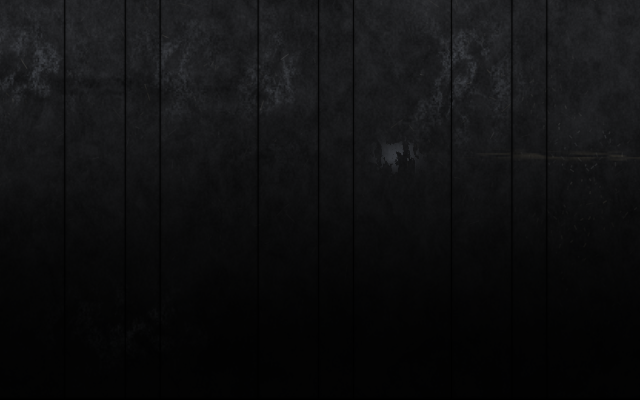
Write a Shadertoy shader that draws this texture.

```glsl
// Dark weathered plank wall, lit from above and fading to black below.
// A wide, narrow, medium plank group repeats across; layered noise makes the
// grime and flaking, and jittered grid segments make the chips and scratches.

const float PERIOD = 0.3021;       // width of one three-plank group
const float FIRST_GROOVE = 0.1012; // left edge of the first full group
const vec2 INNER_GROOVES = vec2(0.0945, 0.1490);
const float GROOVE_HALF = 0.0008;
const float GROOVE_SHADE = 0.0026;
const vec3 TINT = vec3(0.97, 0.99, 1.05);
const vec3 DUST = vec3(0.92, 0.98, 1.07);
const vec3 RUST = vec3(1.10, 0.98, 0.68);
const float FLOOR_LIGHT = 0.010;
const float TOP_LIGHT = 0.112;
const float GRIT = 0.30;

float hash(vec2 p) {
    vec3 a = fract(vec3(p.xyx) * 0.1031);
    a += dot(a, a.yzx + 33.33);
    return fract((a.x + a.y) * a.z);
}

float noise(vec2 p) {
    vec2 i = floor(p), f = fract(p);
    f = f * f * (3.0 - 2.0 * f);
    return mix(mix(hash(i), hash(i + vec2(1, 0)), f.x),
               mix(hash(i + vec2(0, 1)), hash(i + vec2(1, 1)), f.x), f.y);
}

float fbm(vec2 p) {
    float sum = 0.0, amp = 0.5;
    for (int i = 0; i < 5; i++) {
        sum += amp * noise(p);
        p = mat2(1.6, 1.2, -1.2, 1.6) * p + 7.3;
        amp *= 0.55;
    }
    return sum;
}

// Soft elliptical mask
float blob(vec2 p, vec2 center, vec2 radius) {
    vec2 d = (p - center) / radius;
    return exp(-dot(d, d));
}

// Randomly placed segments, one per grid cell, leaning around the vertical
float scratches(vec2 p, float cells, float len, float width, float lean, float px) {
    vec2 g = p * cells, id = floor(g);
    float mark = 0.0;
    for (int y = -1; y <= 1; y++)
    for (int x = -1; x <= 1; x++) {
        vec2 c = id + vec2(x, y);
        float a = (hash(c + 31.7) - 0.5) * lean;
        vec2 dir = vec2(sin(a), cos(a));
        vec2 d = g - c - vec2(hash(c + 3.1), hash(c + 17.9));
        float h = len * (0.1 + 0.9 * hash(c + 53.3));
        d -= dir * clamp(dot(d, dir), -h, h);
        float line = 1.0 - smoothstep(0.0, width + px, length(d) / cells);
        float strength = hash(c + 71.1);
        mark = max(mark, line * strength * strength);
    }
    return mark;
}

// Distance to the nearest plank joint, and the plank number
vec2 planks(float x) {
    float t = (x - FIRST_GROOVE) / PERIOD;
    float group = floor(t), f = fract(t) * PERIOD;
    float d = min(min(f, PERIOD - f),
                  min(abs(f - INNER_GROOVES.x), abs(f - INNER_GROOVES.y)));
    float index = step(INNER_GROOVES.x, f) + step(INNER_GROOVES.y, f);
    return vec2(d, group * 3.0 + index);
}

void mainImage(out vec4 fragColor, in vec2 fragCoord) {
    vec2 uv = fragCoord / iResolution.xy;
    vec2 p = vec2(uv.x * iResolution.x / iResolution.y, uv.y);
    float px = 1.0 / iResolution.y;
    vec2 plank = planks(uv.x);

    // Overhead light with a slight change of tone per plank
    float light = FLOOR_LIGHT + TOP_LIGHT * smoothstep(0.10, 1.0, uv.y);
    light *= 0.95 + 0.10 * hash(vec2(plank.y + 20.0, 4.0));

    // Grime clouds, fine mottling and sharp grit
    vec2 warp = vec2(noise(p * 12.0), noise(p * 12.0 + 50.0)) * 0.05;
    float cloud = fbm(p * 5.0 + 3.0);
    float mottle = fbm((p + warp) * vec2(34.0, 26.0) + 11.0);
    float grit = noise(p * vec2(190.0, 120.0)) + noise(p * 260.0 + 9.0) - 1.0;
    float wear = 1.0 + 0.55 * (cloud - 0.52) + 0.60 * (mottle - 0.52) + GRIT * 0.6 * grit;

    // Long dark smear sweeping across the left planks
    float sweep = uv.y - 0.765 + 0.07 * (uv.x - 0.2) - 0.02 * noise(vec2(uv.x * 9.0, 2.0));
    float smear = exp(-sweep * sweep * 900.0) * (1.0 - smoothstep(0.3, 0.5, uv.x));
    wear -= 0.3 * smear * noise(vec2(p.x * 4.0, p.y * 90.0));

    // Pale flaking dust, broken into small ragged pieces
    float dust = blob(uv, vec2(0.05, 0.83), vec2(0.07, 0.11))
               + blob(uv, vec2(0.27, 0.84), vec2(0.06, 0.13)) * 0.6
               + blob(uv, vec2(0.43, 0.80), vec2(0.05, 0.14)) * 0.8
               + blob(uv, vec2(0.72, 0.81), vec2(0.08, 0.13))
               + blob(uv, vec2(0.20, 0.19), vec2(0.10, 0.09)) * 0.25;
    float ragged = fbm((p + warp) * vec2(30.0, 24.0) + 40.0);
    float pieces = dust * smoothstep(0.42, 0.74, ragged) * (0.8 + grit);
    float flake = blob(uv, vec2(0.622, 0.61), vec2(0.03, 0.035))
                * smoothstep(0.50, 0.58, fbm(p * vec2(75.0, 38.0) + 2.0));

    // Faint chips crowd the right side; hairline cuts lie all over
    float worn = 0.15 + 0.45 * smoothstep(0.78, 0.92, uv.x) + 0.4 * min(dust, 1.0);
    float patchy = smoothstep(0.45, 0.65, fbm(p * 9.0 + 70.0));
    float chips = scratches(p, 48.0, 0.22, 0.0010, 2.0, px) * worn * patchy;
    float cuts = scratches(p + 5.0, 17.0, 0.35, 0.0003, 2.8, px) * (0.25 + 0.6 * min(dust, 1.0));
    cuts *= smoothstep(0.35, 0.65, noise(p * 70.0));
    float fade = smoothstep(0.08, 0.75, uv.y);

    // Rusty horizontal scuff on the right
    float scuffLine = uv.y - 0.612 + 0.03 * (uv.x - 0.85);
    float scuff = exp(-scuffLine * scuffLine * 9000.0) * smoothstep(0.62, 0.88, uv.x);
    scuff *= smoothstep(0.35, 0.8, noise(vec2(p.x * 24.0, p.y * 190.0)));

    vec3 color = TINT * light * wear;
    color += DUST * (0.095 * pieces + 0.14 * flake);
    color += mix(DUST, RUST, noise(p * 8.0)) * fade * (0.15 * chips + 0.12 * cuts);
    color += RUST * 0.06 * scuff;

    // Joints: thin black core with a slight soft shade
    float core = 1.0 - smoothstep(GROOVE_HALF - 0.3 * px, GROOVE_HALF + 0.4 * px, plank.x);
    float shade = exp(-plank.x * plank.x / (GROOVE_SHADE * GROOVE_SHADE));
    color *= (1.0 - 0.75 * core) * (1.0 - 0.25 * shade);
    color *= smoothstep(0.0, 0.010, uv.y);
    fragColor = vec4(max(color, 0.0), 1.0);
}
```
